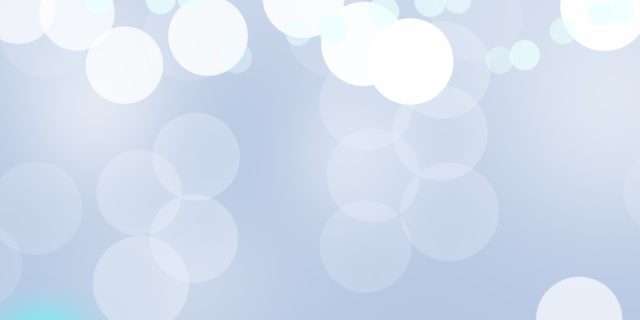
A Shadertoy shader for this background:

```glsl
// Pale blue bokeh: soft light fields, translucent veils, bright discs and small mint dots.
#define DEEP_BLUE vec3(0.715, 0.782, 0.888)
#define PALE_BLUE vec3(0.912, 0.934, 0.966)
#define VEIL_TINT vec3(0.945, 0.965, 0.990)
#define MINT_TINT vec3(0.925, 1.000, 0.998)
#define CYAN_TINT vec3(0.500, 0.910, 0.950)
#define VEIL_RADIUS 0.148
#define VEIL_ALPHA 0.27
#define BRIGHT_COUNT 8
#define MINT_COUNT 14

float hash(float n) {
    return fract(sin(n * 12.9898 + 4.137) * 437.585);
}

// Soft elliptical falloff, 1 at the centre.
float glow(vec2 p, vec2 centre, vec2 size) {
    vec2 q = (p - centre) / size;
    return exp(-dot(q, q));
}

// Antialiased disc coverage.
float disc(vec2 p, vec2 centre, float radius) {
    float w = 1.0 / iResolution.y;
    return 1.0 - smoothstep(-w, w, length(p - centre) - radius);
}

// Translucent disc, slightly denser towards its rim.
void addVeil(inout vec3 col, vec2 p, vec2 centre, float radius, float alpha) {
    float rim = smoothstep(0.3, 1.0, length(p - centre) / radius);
    col = mix(col, VEIL_TINT, disc(p, centre, radius) * alpha * (0.88 + 0.2 * rim));
}

// Zigzag column of overlapping veils, rising from its start.
void addColumn(inout vec3 col, vec2 p, vec2 start, vec2 stride, int count, float alpha) {
    for (int i = 0; i < count; i++) {
        float k = float(i);
        float side = 2.0 * mod(k, 2.0) - 1.0;
        float seed = k + 17.0 * start.x;
        vec2 jitter = 0.05 * (vec2(hash(seed), hash(seed + 31.0)) - 0.5);
        vec2 centre = start + vec2(side * stride.x, k * stride.y) + jitter;
        float radius = VEIL_RADIUS * mix(0.9, 1.05, hash(seed + 7.0));
        addVeil(col, p, centre, radius, alpha * mix(0.75, 1.2, hash(seed + 3.0)));
    }
}

// Broad drifting light behind everything.
vec3 backdrop(vec2 p) {
    float shade = 1.0;
    shade *= 1.0 - 0.85 * glow(p, vec2(0.30, 0.68), vec2(0.27, 0.30));
    shade *= 1.0 - 0.62 * glow(p, vec2(1.10, 0.53), vec2(0.22, 0.26));
    shade *= 1.0 - 0.80 * glow(p, vec2(1.92, 0.68), vec2(0.46, 0.42));
    shade *= 1.0 - 0.42 * glow(p, vec2(0.56, 0.12), vec2(0.34, 0.25));
    shade *= 1.0 - 0.38 * smoothstep(0.55, 1.05, p.y);
    vec3 col = mix(DEEP_BLUE, PALE_BLUE, 1.0 - shade);
    return mix(col, CYAN_TINT, 0.9 * glow(p, vec2(0.13, -0.03), vec2(0.14, 0.085)));
}

void mainImage(out vec4 fragColor, in vec2 fragCoord) {
    vec2 p = fragCoord / iResolution.y;
    vec3 col = backdrop(p);

    // Faint veils: a row along the top, then the columns.
    for (int i = 0; i < 4; i++) {
        float k = float(i);
        vec2 centre = vec2(0.14 + 0.45 * k, 0.88 + 0.07 * hash(k + 5.0));
        addVeil(col, p, centre, VEIL_RADIUS * 0.96, 0.6 * VEIL_ALPHA);
    }
    addColumn(col, p, vec2(0.03, 0.17), vec2(0.09, 0.17), 2, 0.65 * VEIL_ALPHA);
    addColumn(col, p, vec2(0.51, 0.13), vec2(0.08, 0.125), 4, 1.1 * VEIL_ALPHA);
    addColumn(col, p, vec2(1.27, 0.23), vec2(0.12, 0.11), 6, 0.9 * VEIL_ALPHA);
    addVeil(col, p, vec2(2.08, 0.40), VEIL_RADIUS * 0.9, 0.6 * VEIL_ALPHA);

    // Bright discs swaying along the top, whiter to the right.
    for (int i = 0; i < BRIGHT_COUNT; i++) {
        float k = float(i);
        float x = 0.223 * k - 0.06 * cos(1.56 * (k - 2.2)) + 0.35 * step(6.5, k);
        float y = 0.90 + 0.11 * cos(1.8 * k - 0.8);
        float alpha = min(0.68 + 0.055 * k, 1.0);
        col = mix(col, vec3(0.995, 0.997, 1.0), alpha * disc(p, vec2(x, y), 0.114 + 0.0035 * k));
    }
    col = mix(col, vec3(0.98, 0.985, 1.0), 0.72 * disc(p, vec2(1.81, 0.0), 0.135));

    // Small mint dots, denser at the upper right.
    for (int i = 0; i < MINT_COUNT; i++) {
        float k = float(i);
        float drop = fract(0.755 * k + 0.2);
        vec2 centre = vec2(2.0 * pow(fract(0.618 * k + 0.1), 0.6), 1.01 - 0.2 * drop * drop);
        float alpha = mix(0.35, 0.85, hash(k + 11.0));
        col = mix(col, MINT_TINT, alpha * disc(p, centre, mix(0.039, 0.05, hash(k + 23.0))));
    }

    fragColor = vec4(col, 1.0);
}
```
